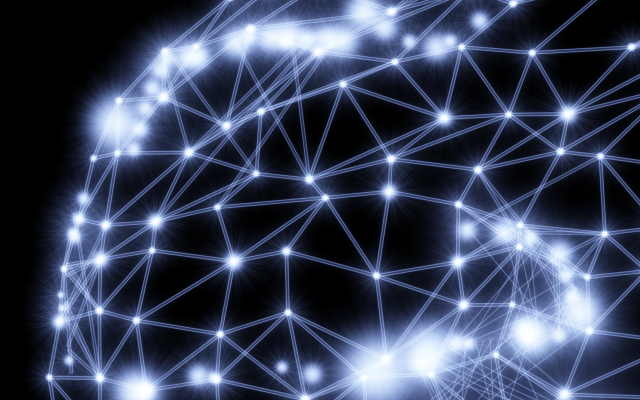
A Shadertoy shader for this background:

```glsl
struct Arc { vec2 a, b, c; };

// Arcs that carry glows and strands, in units of the canvas height
const Arc CROWN    = Arc(vec2(0.38, 0.83), vec2(0.72, 0.95), vec2(0.85, 0.89));
const Arc SHOULDER = Arc(vec2(0.41, 0.85), vec2(0.36, 0.74), vec2(0.34, 0.61));
const Arc TOP      = Arc(vec2(0.90, 0.97), vec2(1.08, 0.78), vec2(1.24, 0.99));
const Arc HOOK     = Arc(vec2(1.15, 0.43), vec2(1.42, 0.45), vec2(1.45, 0.22));
const Arc BASE     = Arc(vec2(1.02, 0.08), vec2(1.20, 0.18), vec2(1.48, 0.17));
const Arc FLOOR    = Arc(vec2(0.33, 0.02), vec2(0.55, 0.09), vec2(0.83, 0.06));
const Arc DEEP     = Arc(vec2(1.00, -0.05), vec2(1.25, -0.03), vec2(1.50, 0.00));
const Arc RIM      = Arc(vec2(0.18, 0.06), vec2(0.14, 0.32), vec2(0.21, 0.56));
const Arc SPINE    = Arc(vec2(0.60, 0.28), vec2(0.95, 0.36), vec2(1.13, 0.75));

const vec3 TINT = vec3(0.45, 0.57, 1.0);
const vec2 VOID_LOW = vec2(0.91, 0.25), VOID_HIGH = vec2(0.82, 0.77);
const int COLUMNS = 11, ROWS = 9;
const float ROW_STEP = 0.135, COLUMN_STEP = 0.19, JITTER = 0.085;
const float RAIL_GAP = 0.0033, REACH = 0.42, BLACK_LEVEL = 0.06;

float hash(vec2 p) {
    vec3 q = fract(vec3(p.xyx) * 0.1031);
    q += dot(q, q.yzx + 33.33);
    return fract((q.x + q.y) * q.z);
}
vec2 hash2(vec2 p) { return vec2(hash(p), hash(p + 57.3)); }
vec2 along(Arc k, float t) { return mix(mix(k.a, k.b, t), mix(k.b, k.c, t), t); }
float bell(float x) { return exp(-x * x); }
float lineSoftness() { return max(0.0016, 0.6 / iResolution.y); }
float segment(vec2 p, vec2 a, vec2 b) {
    vec2 ap = p - a, ab = b - a;
    return length(ap - ab * clamp(dot(ap, ab) / dot(ab, ab), 0.0, 1.0));
}
float arcDistance(vec2 p, Arc k) {
    float d = 9.0;
    for (float t = 0.0; t < 0.99; t += 0.2) d = min(d, segment(p, along(k, t), along(k, t + 0.2)));
    return d;
}

// Twin rails with a faint fill and aura
float link(vec2 p, vec2 a, vec2 b) {
    float d = segment(p, a, b);
    return 0.72 * bell((d - RAIL_GAP) / lineSoftness())
         + 0.25 * bell(d / RAIL_GAP) + 0.12 * exp(-d / 0.014);
}

// Saturated core inside a halo broken into fine rays
float glow(vec2 p, vec2 center, float radius, float strength) {
    vec2 v = p - center;
    float d = length(v);
    if (d > 0.3) return 0.0;
    float angle = atan(v.y, v.x + 1e-5), seed = 40.0 * (center.x + center.y);
    float rays = 0.8 + 0.3 * sin(angle * 11.0 + seed) * sin(angle * 25.0 - seed);
    return strength * (4.0 * bell(d / radius) + rays * exp(-d / (0.023 + 0.5 * radius)));
}
float chain(vec2 p, Arc k, int count, float size) {
    float sum = 0.0;
    for (int i = 0; i < count; i++) {
        vec2 r = hash2(vec2(float(i) + 3.0, 90.0 * k.a.x));
        vec2 c = along(k, (float(i) + r.x) / float(count)) + 0.03 * (r.yx - 0.5);
        sum += glow(p, c, size * mix(0.45, 1.0, r.y), 0.8);
    }
    return sum;
}
float strands(vec2 p, Arc from, Arc to, int count) {
    float sum = 0.0;
    for (int i = 0; i < count; i++) {
        vec2 r = hash2(vec2(float(i) + 11.0, 70.0 * to.a.x));
        float d = segment(p, along(from, r.x), along(to, r.y));
        sum += 0.5 * bell(d / lineSoftness()) + 0.07 * exp(-d / 0.014);
    }
    return sum;
}

// Node of the net: columns crowd toward the curved left rim
vec2 pushFrom(vec2 p, vec2 hole) {
    vec2 v = p - hole;
    return p + 0.7 * v * exp(-dot(v, v) / 0.025);
}
vec2 node(vec2 id) {
    float y = 0.06 + ROW_STEP * (id.y - 1.0);
    float x = 0.14 + 0.42 * y * y * y + COLUMN_STEP * id.x * id.x / (id.x + 1.2);
    vec2 shift = JITTER * (hash2(id + 4.0) - 0.5) * min(0.4 + 0.4 * id.x, 1.3);
    return pushFrom(pushFrom(vec2(x, y) + shift, VOID_LOW), VOID_HIGH);
}
float fan(vec2 p, Arc from, vec2 first, vec2 span, int count) {
    float sum = 0.0;
    for (int i = 0; i < count; i++) {
        vec2 r = hash2(vec2(float(i) + 31.0, 50.0 * from.a.x));
        sum += 0.8 * link(p, along(from, r.x), node(first + floor(span * hash2(r * 91.0))));
    }
    return sum;
}
float net(vec2 p) {
    float sum = 0.0;
    for (int j = 0; j < ROWS; j++)
    for (int i = 0; i < COLUMNS; i++) {
        vec2 id = vec2(i, j), a = node(id);
        float d = distance(p, a), h = hash(id + 21.0);
        if (d > REACH) continue;
        sum += link(p, a, node(id + vec2(1, 0))) + link(p, a, node(id + vec2(0, 1)));
        if (h > 0.2) sum += link(p, a, node(id + vec2(1, h > 0.5 ? 1 : -1)));
        float hub = max(h * h * h, 0.8 * bell(arcDistance(a, SPINE) / 0.06));
        sum += 0.7 * (1.0 - smoothstep(0.008, 0.012, d));
        sum += glow(p, a, mix(0.005, 0.018, hub), mix(0.55, 1.0, max(h, hub)));
    }
    return sum;
}

void mainImage(out vec4 fragColor, in vec2 fragCoord) {
    vec2 p = fragCoord / iResolution.y;
    p.x += 0.8 - 0.5 * iResolution.x / iResolution.y;
    // Net and dense bundles
    float light = net(p) + strands(p, HOOK, BASE, 22) + strands(p, BASE, DEEP, 24);
    light += fan(p, CROWN, vec2(2, 4), vec2(3, 2), 7) + fan(p, RIM, vec2(0, 1), vec2(2, 4), 12);
    light += fan(p, HOOK, vec2(6, 3), vec2(3, 3), 10);
    // Strings of glows and their haze
    light += chain(p, CROWN, 11, 0.033) + chain(p, SHOULDER, 5, 0.024) + chain(p, RIM, 6, 0.014);
    light += chain(p, TOP, 5, 0.028) + chain(p, HOOK, 6, 0.030);
    light += chain(p, BASE, 6, 0.026) + chain(p, FLOOR, 5, 0.022);
    light += 0.5 * exp(-arcDistance(p, CROWN) / 0.03) + 0.35 * exp(-arcDistance(p, HOOK) / 0.05);
    light += 0.5 * exp(-arcDistance(p, BASE) / 0.05) + 0.35 * exp(-arcDistance(p, DEEP) / 0.09);
    // Largest masses
    light += glow(p, vec2(0.29, 0.69), 0.050, 1.0) + glow(p, vec2(0.94, 0.07), 0.068, 1.0);
    light += glow(p, vec2(1.07, 0.12), 0.054, 1.0) + glow(p, vec2(1.33, 0.16), 0.042, 1.0);
    light += glow(p, vec2(0.34, 0.02), 0.042, 1.0) + glow(p, vec2(1.45, 0.22), 0.042, 1.0);
    light += glow(p, vec2(0.91, 0.97), 0.036, 1.0);
    fragColor = vec4(1.0 - exp(-max(light - BLACK_LEVEL, 0.0) * TINT), 1.0);
}
```
